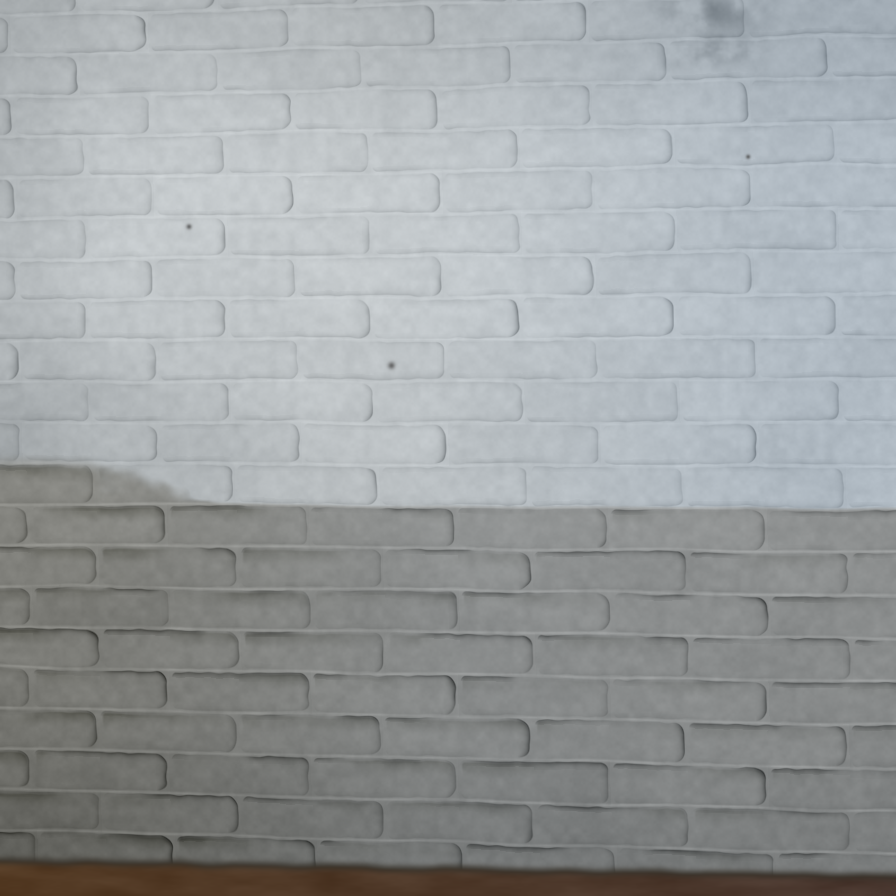
Reproduce this texture procedurally as a Shadertoy shader.

```glsl
float hash(vec2 p) {
    return fract(sin(dot(p, vec2(12.9898, 78.233))) * 43758.5453);
}

float noise(vec2 p) {
    vec2 i = floor(p), f = fract(p);
    f = f * f * (3.0 - 2.0 * f);
    return mix(mix(hash(i), hash(i + vec2(1, 0)), f.x),
               mix(hash(i + vec2(0, 1)), hash(i + vec2(1, 1)), f.x), f.y);
}

float fbm(vec2 p) {
    float sum = 0.0, amp = 0.5;
    for (int i = 0; i < 4; i++) {
        sum += amp * noise(p);
        p = p * 2.03 + 17.1;
        amp *= 0.5;
    }
    return sum;
}

// Soft elliptical spot
float spot(vec2 p, vec2 center, vec2 size) {
    vec2 q = (p - center) / size;
    return exp(-dot(q, q));
}

void mainImage(out vec4 fragColor, in vec2 fragCoord) {
    vec2 uv = fragCoord / iResolution.xy;
    float cloud = fbm(uv * vec2(9.0, 14.0));
    float grain = fbm(uv * 95.0);

    // Courses fan out slightly to the right, bricks widen with perspective
    float pitch = 0.0454 + 0.0028 * uv.x;
    float course = (uv.y - 0.4375 + 0.006 * uv.x) / pitch;
    course += 0.08 * (noise(uv * vec2(12.0, 22.0)) - 0.5);
    float row = floor(course);
    float x = uv.x + 0.03 * (uv.y - 0.46);
    float column = -0.69 + 6.65 * x - 0.65 * x * x + 0.5 * mod(row, 2.0);
    column += 0.05 * (hash(vec2(row, 3.0)) - 0.5);
    vec2 id = vec2(floor(column), row);
    float wear = hash(id + 7.3);

    // Rounded brick outline and its facing direction
    vec2 cell = vec2(1.0 / (6.65 - 1.3 * x), pitch);
    vec2 p = (fract(vec2(column, course)) - 0.5) * cell;
    p += 0.002 * (vec2(noise(uv * 90.0), noise(uv * 90.0 + 31.0)) - 0.5);
    float radius = p.x > 0.0 ? 0.007 + 0.006 * wear : 0.005;
    vec2 q = abs(p) - 0.5 * cell + vec2(0.0035, 0.0028) + radius;
    vec2 corner = max(q, 0.0);
    float d = length(corner) + min(max(q.x, q.y), 0.0) - radius;
    vec2 side = sign(p) * corner / max(length(corner), 0.0001);

    // White paint above, grey paint below, with a ragged blend at the left
    float paintEdge = 1.0 - smoothstep(0.09, 0.27, uv.x + 0.3 * (cloud - 0.47));
    float blend = mix(0.06, 0.25, smoothstep(0.05, 0.2, paintEdge) * step(uv.x, 0.3));
    float white = smoothstep(-blend, blend, course - paintEdge);
    white *= smoothstep(-0.06, 0.06, course);

    // Daylight falling across both paints
    vec3 upper = mix(vec3(0.75, 0.77, 0.78), vec3(0.69, 0.73, 0.765), smoothstep(0.35, 1.0, uv.x));
    upper += 0.03 * spot(uv, vec2(0.36, 0.72), vec2(0.34, 0.2));
    upper -= 0.05 * smoothstep(0.8, 1.0, uv.y) + 0.05 * (1.0 - smoothstep(0.0, 0.14, uv.x));
    upper -= 0.07 * spot(uv, vec2(0.05, 0.49), vec2(0.36, 0.12));
    vec3 lower = mix(vec3(0.48, 0.48, 0.46), vec3(0.545, 0.555, 0.555), smoothstep(0.0, 0.6, uv.x));
    lower += 0.05 * smoothstep(0.3, 0.46, uv.y) * (1.0 - 0.5 * uv.x);
    lower -= 0.09 * (1.0 - smoothstep(0.0, 0.28, uv.y)) * (1.1 - 0.4 * uv.x);
    vec3 color = mix(lower, upper, white);
    color += 0.015 * (wear - 0.5) + 0.04 * (cloud - 0.47) + 0.07 * (grain - 0.47);

    // Edge shadows: crisp against the joint, fading into the rounded face
    float patchy = smoothstep(0.25, 0.75, noise(uv * vec2(20.0, 34.0) + 9.0));
    float rim = (1.0 - smoothstep(-0.0004, 0.0018, d)) * exp(min(d, 0.0) / 0.0028);
    float rightShade = max(side.x, 0.0) * (0.09 + 0.17 * wear) * (0.55 + 0.45 * patchy);
    float topShade = max(side.y, 0.0) * mix(0.19, 0.05, white) * (0.15 + 0.85 * patchy);
    float bottomShade = max(-side.y, 0.0) * mix(0.03, 0.08, white) * (1.0 - 0.7 * patchy);
    color -= rim * (rightShade + topShade + bottomShade);

    // Thin pale ridge of paint on the bed joints
    float ridge = exp(-pow((fract(course + 0.5) - 0.5) * pitch / 0.0016, 2.0));
    color += ridge * mix(0.08, 0.025, white) * (0.25 + 0.75 * noise(uv * vec2(25.0, 40.0)));

    // Grime below the joints of the grey band, strongest at the left
    float grime = smoothstep(0.0, 0.02, p.y) * smoothstep(0.0, 0.003, -d);
    grime *= smoothstep(0.36, 0.66, cloud) * (1.0 - white);
    color -= vec3(0.12, 0.12, 0.13) * grime * (1.0 - 0.7 * uv.x);

    // Smudges near the top and small chips
    float smudge = spot(uv, vec2(0.79, 0.985), vec2(0.05, 0.022))
                 + spot(uv, vec2(0.80, 0.942), vec2(0.045, 0.014));
    color -= 0.17 * smudge * smoothstep(0.25, 0.7, fbm(uv * 35.0));
    float chips = spot(uv, vec2(0.211, 0.747), vec2(0.003))
                + spot(uv, vec2(0.437, 0.592), vec2(0.004))
                + spot(uv, vec2(0.835, 0.825), vec2(0.0025));
    color = mix(color, vec3(0.33), 0.8 * min(chips, 1.0));

    // Brown floor with a dark seam
    float floorLine = uv.y - 0.039 + 0.018 * uv.x + 0.003 * (noise(uv * 30.0) - 0.5);
    vec3 wood = mix(vec3(0.33, 0.23, 0.14), vec3(0.28, 0.21, 0.18), uv.x);
    wood += 0.1 * (fbm(uv * vec2(16.0, 60.0)) - 0.47);
    color = mix(wood, color, smoothstep(-0.002, 0.002, floorLine));
    color = mix(color, vec3(0.22, 0.20, 0.17), 0.75 * exp(-pow(floorLine / 0.005, 2.0)));

    fragColor = vec4(clamp(color, 0.0, 1.0), 1.0);
}
```
